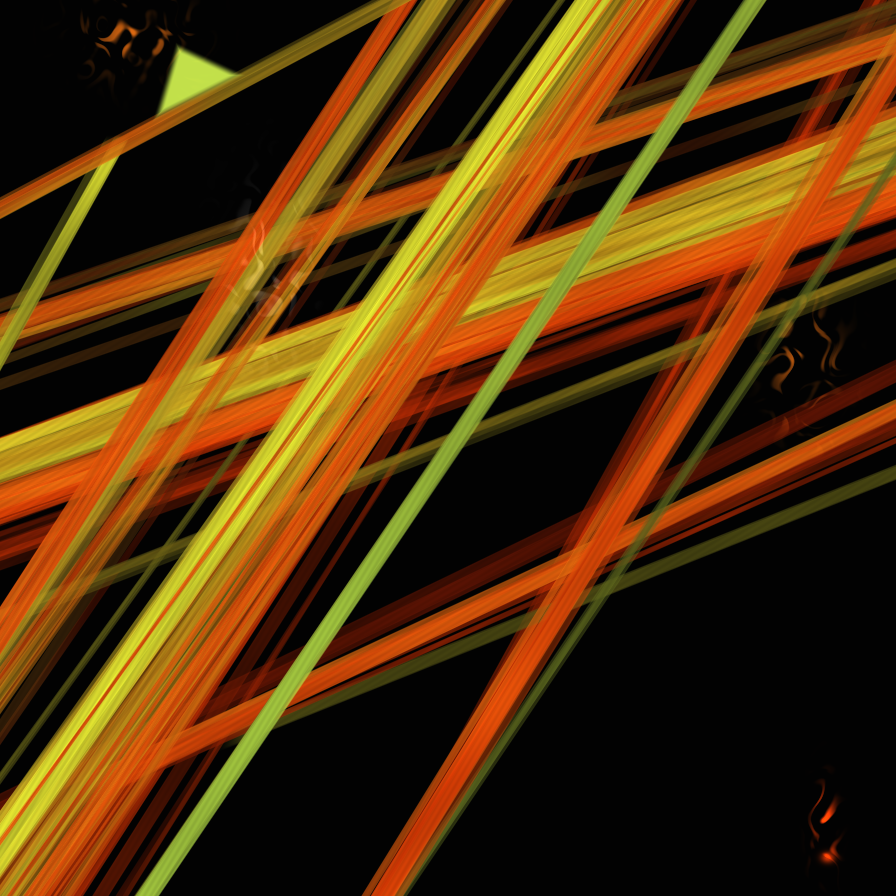
This background is drawn by a WebGL 2 fragment shader. Its source:

```glsl
#version 300 es
precision highp float;
// Crossing bundles of translucent glowing ribbons over black, with small ember wisps.
uniform vec2 u_resolution;
out vec4 fragColor;

const vec3 RUST = vec3(.34, .07, .01);
const vec3 RED = vec3(.84, .2, .01);
const vec3 ORANGE = vec3(.87, .41, .06);
const vec3 GOLD = vec3(.74, .55, .09);
const vec3 YELLOW = vec3(.83, .84, .18);
const vec3 LIME = vec3(.62, .76, .24);
const vec3 OLIVE = vec3(.34, .33, .08);

float hash(float n) {
  n = fract(n * .1031);
  n *= n + 33.33;
  return fract(n * (n + n));
}

vec2 gradientAt(vec2 cell) {
  float angle = 6.2832 * hash(cell.x * 17.3 + cell.y * 59.7);
  return vec2(cos(angle), sin(angle));
}

float gradientNoise(vec2 p) {
  vec2 i = floor(p), f = p - i, e = vec2(1, 0);
  vec2 u = f * f * (3. - 2. * f);
  float low = mix(dot(gradientAt(i), f), dot(gradientAt(i + e), f - e), u.x);
  float high = mix(dot(gradientAt(i + e.yx), f - e.yx), dot(gradientAt(i + e.xx), f - e.xx), u.x);
  return mix(low, high, u.y);
}

// q is (along, across); path is (start, end, start spread, end spread).
void ribbons(inout vec3 color, vec2 q, vec4 path, float halfWidth, int count,
             vec3 tintA, vec3 tintB, float opacity) {
  float soft = .9 / u_resolution.y;
  float axis = q.y - mix(path.x, path.y, q.x);
  float reach = mix(path.z, path.w, q.x);
  if (opacity <= 0. || abs(axis) > abs(reach) + halfWidth + soft) return;
  for (int i = 0; i < count; i++) {
    float id = path.x * 371. + path.y * 157. + float(i) * 3.17;
    float start = hash(id) * 2. - 1.;
    float finish = mix(start, hash(id + 1.1) * 2. - 1., .35);
    float width = halfWidth * mix(.3, 1., hash(id + 2.7));
    float d = abs(axis - reach * mix(start, finish, q.x));
    float cover = 1. - smoothstep(width - soft, width + soft, d);
    if (cover <= 0.) continue;
    float drift = gradientNoise(vec2(q.x * 7., id));
    float weave = sin((q.y - q.x * .6) * 850.) * .04;
    float rim = .12 * smoothstep(width * .75, width, d);
    vec3 tint = mix(tintA, tintB, clamp(hash(id + 4.9) + drift * .5, 0., 1.));
    tint *= .98 + drift * .25 + weave + rim;
    color = mix(color, tint, cover * opacity * mix(.6, 1., hash(id + 6.1)));
  }
}

// Ragged smoke or embers inside a soft ellipse.
void wisp(inout vec3 color, vec2 p, vec2 center, vec2 size, vec3 tint) {
  vec2 d = (p - center) / size;
  float warp = 3. * gradientNoise(p * 31.);
  float grain = gradientNoise(p * vec2(75, 42) + warp);
  color += tint * exp(-1.6 * dot(d, d)) * smoothstep(.08, .45, grain);
}

float edgeSide(vec2 p, vec2 a, vec2 b) {
  vec2 e = normalize(b - a);
  return e.x * (p.y - a.y) - e.y * (p.x - a.x);
}

void main() {
  vec2 p = gl_FragCoord.xy / u_resolution, s = p.yx;
  vec3 color = vec3(.008);

  // Dim ribbons behind
  ribbons(color, p, vec4(.41, .76, .04, .06), .009, 9, RUST, RED, .6);
  ribbons(color, p, vec4(.1, .585, .008, .02), .013, 3, RUST, RUST, .75);
  ribbons(color, s, vec4(.09, .72, .05, .06), .01, 10, RUST, RED, .6);
  ribbons(color, s, vec4(.43, .985, .01, .025), .01, 6, RUST, RED, .65);
  ribbons(color, s, vec4(-.16, .53, .04, .05), .008, 8, RUST, OLIVE, .7);
  ribbons(color, s, vec4(-.095, .625, .006, .006), .005, 3, OLIVE, OLIVE, .8);

  // Upper and middle shallow bundles
  ribbons(color, p, vec4(.615, .965, .045, .06), .008, 12, RUST, OLIVE, .7);
  ribbons(color, p, vec4(.635, .955, .018, .035), .006, 12, RED, GOLD, .7);
  ribbons(color, p, vec4(.465, .825, .045, .075), .012, 18, RED, GOLD, .65);
  ribbons(color, p, vec4(.485, .84, .022, .035), .01, 12, GOLD, YELLOW, .6);
  ribbons(color, p, vec4(.435, .785, .022, .025), .008, 10, RED, ORANGE, .7);
  ribbons(color, p, vec4(.31, .7, .006, .01), .014, 4, OLIVE, GOLD, .55);

  // Lower shallow ribbons
  float fade = .7 * smoothstep(.08, .15, p.x);
  ribbons(color, p, vec4(.072, .473, .001, .001), .01, 2, OLIVE, OLIVE, .7 * smoothstep(.24, .29, p.x));
  ribbons(color, p, vec4(.075, .525, .012, .02), .007, 6, RUST, RED, fade);
  ribbons(color, p, vec4(.075, .543, .012, .008), .012, 6, RED, mix(ORANGE, GOLD, p.x), fade);

  // Steep bundles on the left
  ribbons(color, s, vec4(-.185, .49, .022, .022), .012, 7, LIME, GOLD, .5);
  ribbons(color, s, vec4(-.19, .455, .02, .012), .008, 7, RED, ORANGE, .7);
  ribbons(color, s, vec4(-.165, .555, .025, .018), .007, 8, RED, GOLD, .65);

  // Central steep bundle
  ribbons(color, s, vec4(.025, .73, .055, .05), .01, 18, RED, GOLD, .65);
  ribbons(color, s, vec4(-.02, .685, .05, .045), .01, 16, GOLD, YELLOW, .6);
  ribbons(color, s, vec4(-.045, .66, .025, .025), .012, 10, YELLOW, YELLOW, .65);
  ribbons(color, s, vec4(.01, .71, .06, .06), .004, 12, RED, ORANGE, .75);

  // Steep ribbons on the right
  float limeGlow = mix(.85, .55, smoothstep(.35, .5, p.y));
  ribbons(color, s, vec4(.158, .842, .004, .004), .018, 2, OLIVE, OLIVE, .8);
  ribbons(color, s, vec4(.163, .842, .002, .002), .014, 3, LIME, LIME, limeGlow);
  ribbons(color, s, vec4(.445, 1.12, .004, .004), .011, 3, OLIVE, LIME * .6, .65);
  ribbons(color, s, vec4(.422, 1.04, .016, .018), .012, 8, RED, mix(ORANGE, GOLD, p.y), .7);

  // Upper left ribbons
  float stem = .7 - .7 * smoothstep(.835, .85, p.y);
  vec3 turn = mix(RED, OLIVE, smoothstep(.15, .27, p.x));
  ribbons(color, s, vec4(-.34, .217, .01, .01), .012, 5, OLIVE, YELLOW, stem);
  ribbons(color, p, vec4(.768, 1.3, .01, .01), .008, 6, turn, GOLD, .75);

  // Soft lime patch
  vec2 top = vec2(.197, .951), right = vec2(.272, .916), left = vec2(.172, .866);
  float inside = min(edgeSide(p, right, top), min(edgeSide(p, top, left), edgeSide(p, left, right)));
  color = mix(color, vec3(.76, .88, .29), smoothstep(-.002, .008, inside));

  // Embers and smoke
  wisp(color, p, vec2(.15, .96), vec2(.06, .045), ORANGE);
  wisp(color, p, vec2(.3, .7), vec2(.05, .1), vec3(.2));
  wisp(color, p, vec2(.9, .59), vec2(.04, .07), ORANGE);
  wisp(color, p, vec2(.92, .07), vec2(.014, .05), RED * 2.);
  float ember = length((p - vec2(.924, .043)) / vec2(.009, .007));
  color += RED * exp(-1.5 * ember * ember);

  fragColor = vec4(min(color, 1.), 1);
}
```
